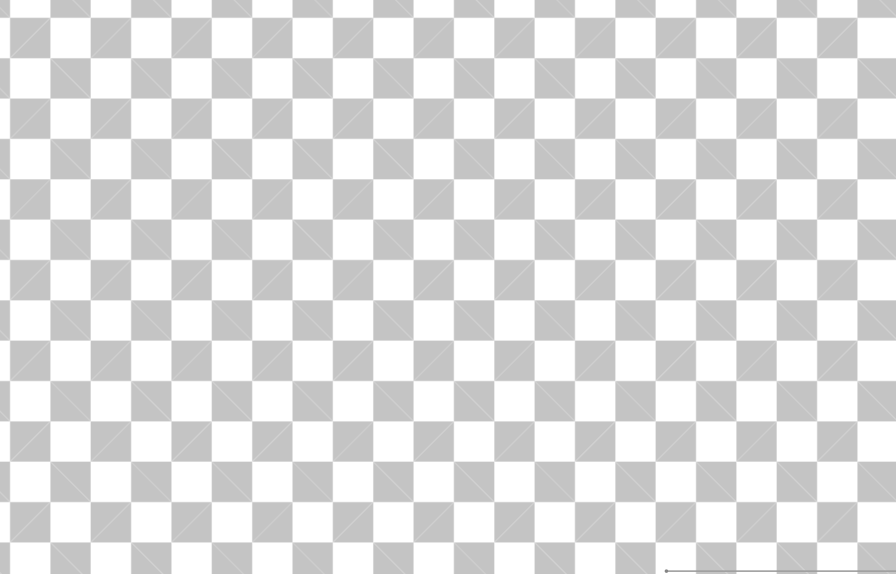
Reproduce this pattern procedurally as a WebGL 1 fragment shader.

```glsl
precision highp float;
// A grey and white checkerboard, about 22 cells across and 14 down.
// Each grey cell carries a faint diagonal whose direction flips on every row;
// a thin rule with a small end dot runs along the lower right edge.

uniform vec2 u_resolution;

// Lengths are fractions of the canvas height.
const float CELL = 0.0703;
const vec2 GRID_START = vec2(0.0175, 0.0311);  // from the top left corner
const float EDGE_SOFTNESS = 0.0013;
const float DIAGONAL_HALF_WIDTH = 0.0012;
const float DIAGONAL_STRENGTH = 0.22;
const float DIAGONAL_VARIATION = 0.35;
const vec2 RULE_START = vec2(1.161, 0.0050);   // from the lower left corner
const float RULE_HALF_WIDTH = 0.0014;
const float DOT_RADIUS = 0.0030;

const vec3 WHITE = vec3(1.0);
const vec3 GREY = vec3(0.77);
const vec3 RULE_COLOR = vec3(0.62);
const vec3 DOT_COLOR = vec3(0.52);

float hash(vec2 p) {
    return fract(sin(dot(p, vec2(12.99, 78.23))) * 4375.85);
}

// Coverage of a shape from its signed distance, softened over one pixel.
float coverage(float dist, float pixel) {
    return clamp(0.5 - dist / pixel, 0.0, 1.0);
}

// Grey coverage: the product of two soft square waves, +1 in cell (0, 0).
float checker(vec2 grid, float pixel) {
    vec2 toEdge = (0.5 - abs(fract(grid) - 0.5)) * CELL;
    vec2 parity = 1.0 - 2.0 * mod(floor(grid), 2.0);
    vec2 wave = parity * clamp(toEdge / max(EDGE_SOFTNESS, 0.5 * pixel), 0.0, 1.0);
    return 0.5 + 0.5 * wave.x * wave.y;
}

// Corner to corner line: rising on even rows, falling on odd rows.
float diagonal(vec2 grid, float pixel) {
    vec2 id = floor(grid);
    vec2 f = fract(grid);
    float offset = mod(id.y, 2.0) < 0.5 ? f.x + f.y - 1.0 : f.x - f.y;
    float dist = abs(offset) * CELL * 0.7071 - DIAGONAL_HALF_WIDTH;
    float strength = DIAGONAL_STRENGTH * (1.0 - DIAGONAL_VARIATION * hash(id));
    return strength * coverage(dist, pixel);
}

void main() {
    float pixel = 1.0 / u_resolution.y;
    vec2 p = gl_FragCoord.xy * pixel;
    vec2 grid = (vec2(p.x, 1.0 - p.y) - GRID_START) / CELL;

    // Checkerboard with its faint diagonals
    vec3 cellColor = mix(GREY, WHITE, diagonal(grid, pixel));
    vec3 color = mix(WHITE, cellColor, checker(grid, pixel));

    // Rule and its end dot
    vec2 q = p - RULE_START;
    float ruleDist = length(vec2(min(q.x, 0.0), q.y)) - RULE_HALF_WIDTH;
    color = mix(color, RULE_COLOR, coverage(ruleDist, pixel));
    color = mix(color, DOT_COLOR, coverage(length(q) - DOT_RADIUS, pixel));

    gl_FragColor = vec4(color, 1.0);
}
```
